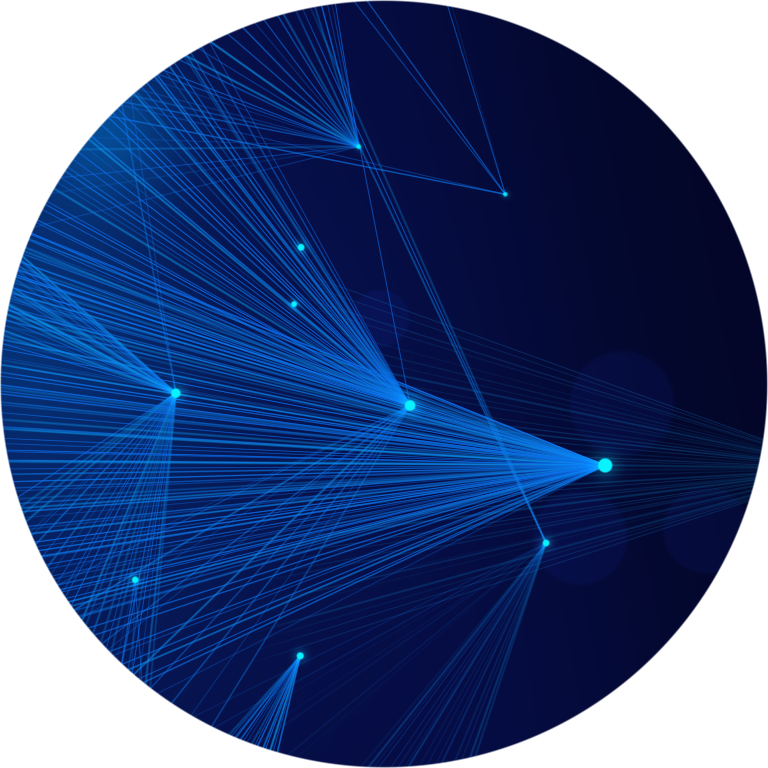
Reproduce this background procedurally as a three.js fragment shader.

```glsl
// A round night-blue network: fans of thin glowing rays run from bright nodes
// toward the left rim, over a navy gradient with soft glows and faint discs.
// Each fan is a loop of jittered segments, blended by distance to the line.
varying vec2 vUv;

const vec3 NAVY_LEFT = vec3(0.025, 0.085, 0.33);
const vec3 NAVY_MID = vec3(0.022, 0.05, 0.27);
const vec3 NAVY_RIGHT = vec3(0.01, 0.025, 0.16);
const vec3 GLOW_BLUE = vec3(0.02, 0.36, 0.66);
const vec3 RAY_BLUE = vec3(0.04, 0.42, 0.92);
const vec3 RAY_CYAN = vec3(0.04, 0.70, 0.98);
const vec3 HAZE_TEAL = vec3(0.05, 0.40, 0.66);
const vec3 NODE_CYAN = vec3(0.03, 0.95, 1.0);
const float DISC_RADIUS = 0.499;
const float EDGE_SOFT = 0.0015;
const float RAY_THIN = 0.0014;
const float RAY_THICK = 0.0027;
const int MAX_RAYS = 80;

// Main nodes
const vec2 HUB_RIGHT = vec2(0.788, 0.394);
const vec2 HUB_MID = vec2(0.534, 0.472);
const vec2 HUB_LEFT = vec2(0.229, 0.488);
const vec2 HUB_TOP = vec2(0.467, 0.809);
const vec2 HUB_HIGH = vec2(0.658, 0.747);
const vec2 HUB_LOW = vec2(0.711, 0.293);
const vec2 HUB_BASE = vec2(0.391, 0.146);
const vec2 HUB_SIDE = vec2(0.176, 0.245);

float hash(vec2 q) {
  return fract(sin(dot(q, vec2(127.1, 311.7))) * 43758.5);
}

float glow(vec2 p, vec2 center, float radius) {
  vec2 d = (p - center) / radius;
  return exp(-dot(d, d));
}

// Rays joining the span near0-near1 to the span far0-far1
void sheaf(inout vec3 col, vec2 p, vec2 near0, vec2 near1, vec2 far0, vec2 far1,
           int count, float strength, vec3 tint) {
  for (int i = 0; i < MAX_RAYS; i++) {
    if (i >= count) break;
    vec2 key = far0 * 7.0 + near0 * 3.0 + vec2(float(i), float(i) * 0.37);
    float t = (float(i) + hash(key)) / float(count);
    vec2 a = mix(near0, near1, t);
    vec2 ray = mix(far0, far1, t) - a;
    float h = clamp(dot(p - a, ray) / dot(ray, ray), 0.0, 1.0);
    float d = length(p - a - ray * h);
    float kind = hash(key + 5.3);
    float width = mix(RAY_THIN, RAY_THICK, kind * kind);
    float power = mix(0.3, 1.0, hash(key + 9.1));
    float cover = (1.0 - smoothstep(0.0, width, d)) * (1.0 - smoothstep(0.82, 1.0, h));
    vec3 hue = mix(tint, RAY_CYAN, 0.75 * kind * kind * kind);
    col = mix(col, hue, cover * power * strength);
  }
}

void fan(inout vec3 col, vec2 p, vec2 hub, vec2 far0, vec2 far1, int count, float strength) {
  sheaf(col, p, hub, hub, far0, far1, count, strength, RAY_BLUE);
}

void node(inout vec3 col, vec2 p, vec2 center, float radius, float strength) {
  float d = length(p - center);
  col += NODE_CYAN * 0.22 * strength * glow(p, center, radius * 2.0);
  col = mix(col, NODE_CYAN, strength * (1.0 - smoothstep(radius - EDGE_SOFT, radius + EDGE_SOFT, d)));
}

float bokeh(vec2 p, vec2 center, float radius) {
  return 1.0 - smoothstep(radius * 0.88, radius, length(p - center));
}

void main() {
  vec2 p = vUv;

  // Background gradient, glows and faint discs
  vec3 col = mix(NAVY_LEFT, NAVY_MID, smoothstep(0.0, 0.45, p.x));
  col = mix(col, NAVY_RIGHT, smoothstep(0.45, 1.0, p.x + 0.2 * (p.y - 0.5)));
  col = mix(col, GLOW_BLUE, 0.75 * glow(p, vec2(0.13, 0.83), 0.10));
  col = mix(col, GLOW_BLUE, 0.35 * glow(p, vec2(0.0, 0.60), 0.20));
  col = mix(col, GLOW_BLUE, 0.16 * glow(p, vec2(0.15, 0.42), 0.28));
  float discs = bokeh(p, vec2(0.81, 0.475), 0.072) + bokeh(p, vec2(0.495, 0.585), 0.04)
              + bokeh(p, vec2(0.92, 0.31), 0.06) + bokeh(p, vec2(0.755, 0.30), 0.065);
  col += vec3(0.008, 0.015, 0.055) * discs;

  // Dim rays gathering at the right rim and below
  sheaf(col, p, vec2(1.03, 0.415), vec2(1.03, 0.365), vec2(0.36, 0.66), vec2(0.30, 0.12), 36, 0.32, HAZE_TEAL);
  fan(col, p, HUB_LOW, vec2(0.36, -0.12), vec2(0.58, -0.12), 16, 0.27);
  fan(col, p, HUB_LOW, vec2(0.05, -0.02), vec2(0.30, -0.10), 7, 0.2);

  // Wide fans toward the left rim
  fan(col, p, HUB_LEFT, vec2(-0.10, 0.28), vec2(0.19, -0.08), 28, 0.6);
  fan(col, p, HUB_LEFT, vec2(-0.10, 0.79), vec2(-0.10, 0.58), 20, 0.75);
  fan(col, p, HUB_LEFT, vec2(0.13, 1.0), vec2(0.17, 1.0), 2, 0.5);
  fan(col, p, HUB_SIDE, vec2(0.12, -0.1), vec2(0.20, -0.1), 3, 0.55);
  fan(col, p, HUB_MID, vec2(-0.10, 0.20), vec2(0.20, -0.08), 11, 0.55);
  fan(col, p, HUB_MID, vec2(-0.10, 0.64), vec2(0.20, 1.09), 46, 0.85);
  fan(col, p, HUB_RIGHT, vec2(-0.10, 0.14), vec2(-0.10, -0.06), 10, 0.75);
  fan(col, p, HUB_RIGHT, vec2(-0.10, 0.76), vec2(-0.10, 0.14), 74, 0.85);
  fan(col, p, HUB_RIGHT, vec2(-0.16, 0.522), vec2(-0.16, 0.505), 4, 0.9);

  // Upper and lower fans
  fan(col, p, HUB_TOP, vec2(0.02, 0.88), vec2(0.33, 1.08), 16, 0.65);
  fan(col, p, HUB_TOP, vec2(-0.10, 0.66), vec2(-0.05, 0.84), 5, 0.5);
  fan(col, p, HUB_TOP, vec2(0.36, 1.10), vec2(0.43, 1.10), 4, 0.8);
  fan(col, p, HUB_HIGH, vec2(0.41, 1.06), vec2(0.43, 1.07), 2, 0.8);
  fan(col, p, HUB_HIGH, vec2(0.555, 1.07), vec2(0.57, 1.07), 2, 0.6);
  fan(col, p, HUB_HIGH, vec2(0.04, 0.84), vec2(0.06, 0.90), 2, 0.7);
  fan(col, p, HUB_LOW, vec2(0.345, 1.06), vec2(0.38, 1.06), 3, 0.8);
  fan(col, p, HUB_MID, vec2(0.425, 1.03), vec2(0.43, 1.03), 1, 0.8);
  fan(col, p, HUB_BASE, vec2(0.18, -0.08), vec2(0.34, -0.08), 16, 0.75);

  // Bright nodes
  node(col, p, HUB_RIGHT, 0.0092, 1.0);
  node(col, p, HUB_MID, 0.0068, 1.0);
  node(col, p, HUB_LEFT, 0.006, 1.0);
  node(col, p, HUB_TOP, 0.003, 0.9);
  node(col, p, HUB_HIGH, 0.0027, 0.9);
  node(col, p, HUB_LOW, 0.0043, 1.0);
  node(col, p, HUB_BASE, 0.0045, 1.0);
  node(col, p, HUB_SIDE, 0.0042, 1.0);
  node(col, p, vec2(0.392, 0.678), 0.0043, 1.0);
  node(col, p, vec2(0.383, 0.604), 0.0037, 1.0);

  // White surround
  float outside = smoothstep(-EDGE_SOFT, EDGE_SOFT, length(p - 0.5) - DISC_RADIUS);
  gl_FragColor = vec4(mix(clamp(col, 0.0, 1.0), vec3(1.0), outside), 1.0);
}
```
